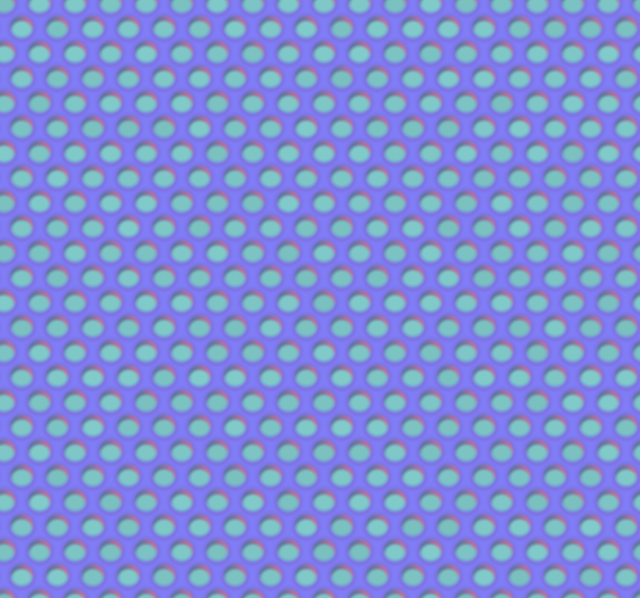
A WebGL 1 fragment shader for this texture map:

```glsl
precision highp float;
// Tileable normal-map style sheet of staggered soft round bumps: 18 across, 24 rows.

uniform vec2 u_resolution;

const vec2 REPEATS = vec2(18.0, 24.0);
const float ROW_HEIGHT = 0.70;   // row spacing relative to column spacing
const float DOT_RADIUS = 0.344;  // relative to column spacing
const vec2 FIRST_DOT = vec2(0.11, 0.107);

const vec3 FLAT_BLUE = vec3(0.50, 0.49, 0.965);
const vec3 HALO_VIOLET = vec3(0.495, 0.43, 0.86);
const vec3 FACE_TEAL = vec3(0.49, 0.775, 0.77);
const vec3 RIM_LEFT = vec3(0.37, 0.46, 0.62);
const vec3 RIM_RIGHT = vec3(0.73, 0.44, 0.62);
const vec3 RIM_BOTTOM = vec3(0.47, 0.58, 0.87);

// Sine-free hash of a lattice cell
float hash(vec2 cell) {
  vec3 p = fract(vec3(cell.xyx) * 0.1031);
  p += dot(p, p.yzx + 33.33);
  return fract((p.x + p.y) * p.z);
}

// 1 inside, falling softly to 0 between the two radii
float softDisc(float dist, float inner, float outer) {
  return 1.0 - smoothstep(inner, outer, dist);
}

// Rim tint turns from dark green on the left to rose on the right, blue below
vec3 rimColor(vec2 q) {
  vec3 upper = mix(RIM_LEFT, RIM_RIGHT, smoothstep(-0.7, 0.8, q.x));
  return mix(RIM_BOTTOM, upper, smoothstep(-0.45, 0.35, q.y));
}

// Paints one bump over the ground; q is in dot radii with y up
vec3 paintBump(vec3 ground, vec2 q, float variation) {
  float r = length(q);
  float haloStrength = mix(0.85, 0.5, smoothstep(-0.9, 0.9, q.y));
  vec3 color = mix(ground, HALO_VIOLET, haloStrength * softDisc(r, 0.95, 1.4));

  color = mix(color, rimColor(q), softDisc(r, 0.76, 1.12));

  vec2 faceOffset = (q - vec2(0.01, -0.11)) / vec2(0.82, 0.66);
  float face = softDisc(length(faceOffset), 0.66, 1.26);
  return mix(color, FACE_TEAL * (1.0 + 0.03 * variation), face);
}

void main() {
  vec2 uv = gl_FragCoord.xy / u_resolution;
  vec2 grid = vec2(uv.x, 1.0 - uv.y) * REPEATS - FIRST_DOT;
  float nearestRow = floor(grid.y + 0.5);

  // Nearest bump in this row and the rows above and below
  vec3 color = FLAT_BLUE;
  for (int i = -1; i <= 1; i++) {
    float row = nearestRow + float(i);
    float x = grid.x - 0.5 * mod(row, 2.0);
    float column = floor(x + 0.5);
    vec2 q = vec2(x - column, (row - grid.y) * ROW_HEIGHT) / DOT_RADIUS;
    float variation = hash(mod(vec2(column, row), REPEATS)) * 2.0 - 1.0;
    color = paintBump(color, q, variation);
  }

  gl_FragColor = vec4(color, 1.0);
}
```
